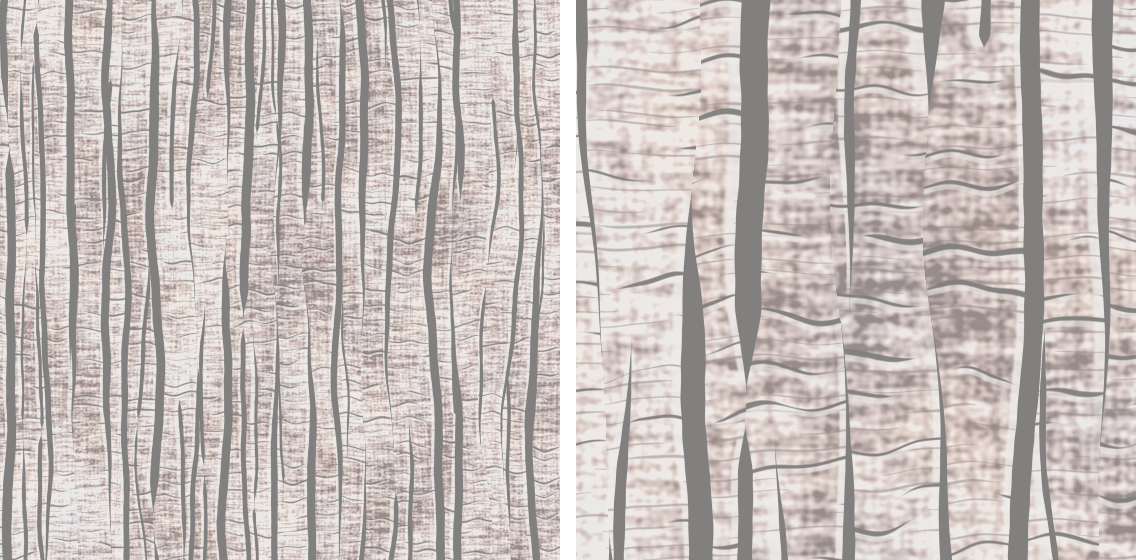
Left: the whole. Right: its middle third, enlarged.
Reproduce this texture procedurally as a Shadertoy shader.

```glsl
// Pale fibrous bark: upright strips parted by wandering, tapering grey grooves.
// Two groove layers sit over a woven grain of stretched gradient noise,
// crossed by fine horizontal cracks and lit along one edge of each groove.

float hash(vec2 p) {
    vec3 q = fract(p.xyx * vec3(0.1031, 0.1030, 0.0973));
    q += dot(q, q.yzx + 33.33);
    return fract((q.x + q.y) * q.z);
}

vec2 gradient(vec2 cell) {
    float angle = 6.2832 * hash(cell);
    return vec2(cos(angle), sin(angle));
}

float noise(vec2 p) {
    vec2 i = floor(p), f = p - i;
    vec2 u = f * f * f * (f * (f * 6.0 - 15.0) + 10.0);
    vec2 e = vec2(1.0, 0.0);
    float low = mix(dot(gradient(i), f), dot(gradient(i + e), f - e), u.x);
    float high = mix(dot(gradient(i + e.yx), f - e.yx), dot(gradient(i + 1.0), f - 1.0), u.x);
    return mix(low, high, u.y);
}

// Returns distance to the nearest groove, edge light, and the strip number.
vec3 grooves(vec2 p, float count, float span, float width, float density, float seed) {
    vec3 result = vec3(1.0, 0.0, 0.0);
    float column = floor(p.x * count);
    for (float k = -2.0; k <= 2.0; k++) {
        float i = column + k;
        float key = i + seed;
        float wander = 0.6 * (hash(vec2(key, 3.0)) - 0.5)
                     + 0.5 * noise(vec2(p.y * 2.6, key * 7.3))
                     + 0.12 * noise(vec2(p.y * 9.0, key * 5.1));
        float side = p.x - (i + 0.5 + wander) / count;

        // Each length tapers slowly at one end and closes bluntly at the other.
        float along = p.y / span + 5.0 * hash(vec2(key, 8.0));
        vec2 piece = vec2(key, floor(along));
        float t = fract(along);
        t = hash(piece + 11.0) < 0.5 ? t : 1.0 - t;
        float blunt = 0.02 + 0.12 * hash(piece + 23.0);
        float taper = smoothstep(0.0, 0.38, t) * smoothstep(0.0, blunt, 1.0 - t);
        taper *= step(hash(piece + 37.0), density);
        float halfWidth = width * (0.5 + 0.5 * hash(piece + 41.0)) * (1.15 * taper - 0.15);
        halfWidth += 0.0008 * noise(vec2(p.y * 55.0, key * 3.7)) * taper;
        result.x = min(result.x, abs(side) - halfWidth);

        // Bare pale wood shows on the left bank.
        float bank = -side - halfWidth;
        float reach = 0.006 + 0.009 * noise(vec2(p.y * 5.0, key * 2.9 + 40.0));
        float lit = step(0.0, -side) * (1.0 - smoothstep(0.6, 1.0, bank / max(reach, 0.001)));
        result.y = max(result.y, lit * smoothstep(0.0, 0.3, taper));
        if (side > 0.0) result.z = i;
    }
    return result;
}

// Returns signed height from the nearest crack and its half thickness.
vec2 cracks(vec2 p, float rows, float thickness, float strip) {
    float y = p.y * rows + 10.0 * hash(vec2(strip, rows))
            + 0.5 * noise(vec2(p.x * 24.0, p.y * 7.0 + strip * 3.1));
    float row = floor(y);
    vec2 key = vec2(row, strip + rows);
    float height = (y - row - 0.5 - 0.6 * (hash(key) - 0.5)) / rows;
    float extent = smoothstep(-0.15, 0.2, noise(vec2(p.x * 17.0, row * 3.7 + strip * 5.3)));
    return vec2(height, thickness * (0.35 + 0.65 * hash(key + 19.0)) * extent);
}

// Woven grain: lengthwise and crosswise threads over broad stains.
float grain(vec2 p, float strip) {
    float t = 0.55 + 0.15 * (hash(vec2(strip, 61.0)) - 0.5);
    t += 0.55 * noise(p * vec2(7.0, 5.0) + 31.0);
    t += 0.60 * noise(vec2(p.x * 16.0 + strip * 3.3, p.y * 110.0));
    t += 0.55 * noise(vec2(p.x * 45.0, p.y * 230.0) + 17.0);
    t += 0.40 * noise(vec2(p.x * 190.0, p.y * 18.0) + 53.0);
    return t + 0.45 * noise(p * vec2(210.0, 240.0) + 71.0);
}

vec3 barkColor(float t) {
    vec3 c = mix(vec3(0.60, 0.55, 0.54), vec3(0.82, 0.76, 0.75), clamp(t / 0.42, 0.0, 1.0));
    c = mix(c, vec3(0.89, 0.84, 0.82), clamp((t - 0.42) / 0.23, 0.0, 1.0));
    return mix(c, vec3(0.925, 0.915, 0.905), clamp((t - 0.65) / 0.18, 0.0, 1.0));
}

void mainImage(out vec4 fragColor, in vec2 fragCoord) {
    vec2 p = fragCoord / iResolution.y;
    float pixel = 1.0 / iResolution.y;
    vec3 grooveGrey = vec3(0.505, 0.5, 0.495);
    vec3 paleWood = vec3(0.93, 0.92, 0.91);

    // Slow drift shared by neighbouring strips.
    vec2 q = p + vec2(0.022 * noise(p * vec2(3.0, 2.2) + 9.0), 0.0);
    vec3 wide = grooves(q, 19.0, 1.15, 0.0082, 0.96, 5.0);
    vec3 fine = grooves(q, 17.0, 0.33, 0.0038, 0.58, 90.0);
    float strip = wide.z;

    vec3 color = barkColor(grain(q, strip));
    color += vec3(0.022, 0.0, -0.022) * noise(p * 11.0 + 80.0);
    float light = max(wide.y, fine.y);
    color = mix(color, paleWood, 0.85 * light);

    // Faint hairlines, then deeper cracks with a pale lower lip.
    vec2 hair = cracks(q, 85.0, 0.0009, strip);
    float hairCover = 1.0 - smoothstep(-pixel, pixel, abs(hair.x) - hair.y);
    color = mix(color, vec3(0.60, 0.55, 0.54), 0.55 * hairCover * step(0.0001, hair.y));
    vec2 deep = cracks(q, 34.0, 0.0017, strip);
    float present = smoothstep(0.0, 0.0006, deep.y);
    float lip = 1.0 - smoothstep(0.001, 0.0025, abs(deep.x + deep.y + 0.0018));
    color = mix(color, paleWood, 0.6 * lip * present);
    float crackCover = 1.0 - smoothstep(-pixel, pixel, abs(deep.x) - deep.y);
    color = mix(color, grooveGrey, 0.95 * crackCover * present);

    float groove = min(wide.x, fine.x);
    color = mix(grooveGrey, color, smoothstep(-0.7 * pixel, 0.7 * pixel, groove));
    fragColor = vec4(color, 1.0);
}
```
